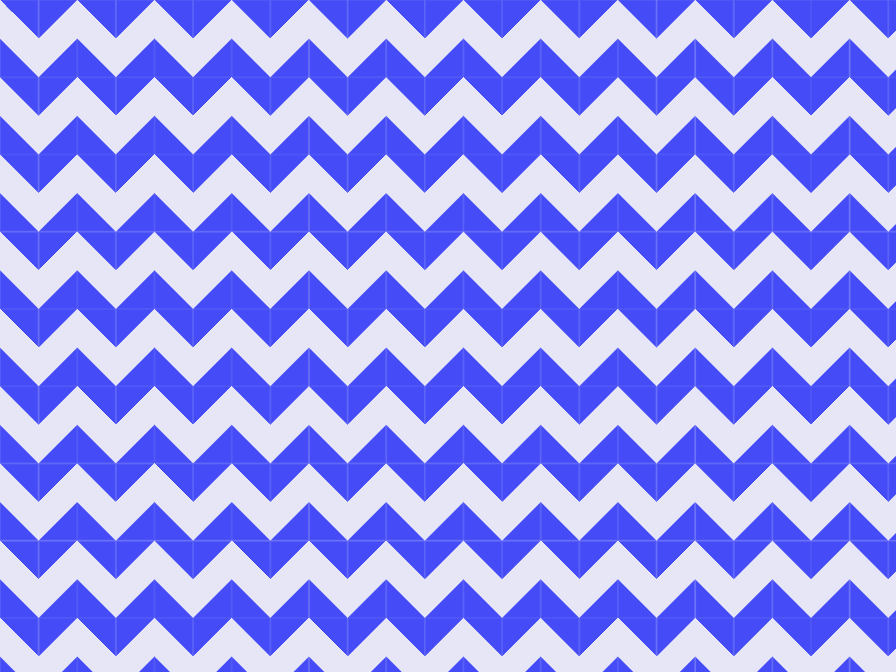
Write a Shadertoy shader that draws this pattern.

```glsl
// Horizontal blue and pale chevron stripes built from square tiles of triangles.
// A triangle wave bends evenly spaced bands; faint hairline seams, uneven in
// strength, show through the blue where neighbouring triangles meet.

#define TILES_DOWN    8.7
#define BLUE_SHARE    0.5
#define SEAM_WIDTH    0.0225
#define SEAM_FAINT    0.06
#define SEAM_STRONG   0.25
#define BLUE          vec3(0.27, 0.30, 0.97)
#define PALE          vec3(0.90, 0.90, 0.97)

// Sine-free hash of one number to 0..1
float hash11(float n)
{
    n = fract(n * 0.1031);
    n *= n + 33.33;
    n *= n + n;
    return fract(n);
}

// Rises from 0 to 0.5 and back over each unit
float triangleWave(float x)
{
    return 0.5 - abs(fract(x) - 0.5);
}

// Signed distance to the nearest chevron edge, negative inside the blue
float chevronDistance(vec2 p)
{
    float band = fract(p.y - triangleWave(p.x));
    float halfBand = 0.5 * BLUE_SHARE;
    return (abs(band - 1.0 + halfBand) - halfBand) * 0.70711;
}

// Opacity of parallel hairlines repeated at the given spacing
float seams(float x, float spacing, float seed, float pixel)
{
    float index = floor(x / spacing + 0.5);
    float d = abs(x - index * spacing);
    float cover = clamp((0.5 * SEAM_WIDTH - d) / pixel + 0.5, 0.0, 1.0);
    cover *= min(SEAM_WIDTH / pixel, 1.0);
    return cover * mix(SEAM_FAINT, SEAM_STRONG, hash11(index + seed));
}

void mainImage(out vec4 fragColor, in vec2 fragCoord)
{
    // Tile coordinates, anchored at the top left corner
    float pixel = TILES_DOWN / iResolution.y;
    vec2 p = vec2(fragCoord.x, iResolution.y - fragCoord.y) * pixel;

    // Seams lie on half tiles across and on whole tiles down
    float seam = max(seams(p.x, 0.5, 17.0, pixel), seams(p.y, 1.0, 71.0, pixel));
    vec3 stripe = mix(BLUE, PALE, seam);

    float blueMask = clamp(0.5 - chevronDistance(p) / pixel, 0.0, 1.0);
    fragColor = vec4(mix(PALE, stripe, blueMask), 1.0);
}
```
